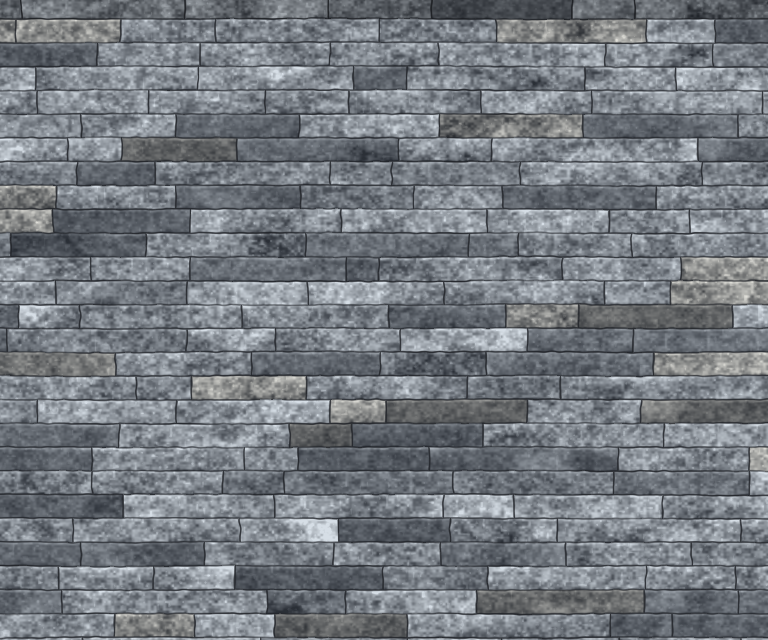
Write a WebGL 1 fragment shader that draws this texture.

```glsl
precision highp float;
// Wall of split-face grey slate strips in thin courses of random-length stones.

uniform vec2 u_resolution;

// Lengths are fractions of the canvas height.
const float COURSES = 26.9;
const float TOP_OFFSET = 0.2;
const float STONE_LENGTH = 0.196;
const float END_JITTER = 0.78;
const float JOINT_HALF_WIDTH = 0.0011;

const vec3 DARK_SLATE = vec3(0.24, 0.26, 0.29);
const vec3 PALE_SLATE = vec3(0.74, 0.77, 0.80);
const vec3 JOINT_COLOR = vec3(0.13, 0.14, 0.16);
const vec3 WARM_TINT = vec3(1.04, 1.0, 0.94);

float hash(vec2 p) {
  vec3 q = fract(p.xyx * 0.1031);
  q += dot(q, q.yzx + 33.33);
  return fract((q.x + q.y) * q.z);
}

float noise(vec2 p) {
  vec2 i = floor(p);
  vec2 f = fract(p);
  f = f * f * (3.0 - 2.0 * f);
  float low = mix(hash(i), hash(i + vec2(1.0, 0.0)), f.x);
  float high = mix(hash(i + vec2(0.0, 1.0)), hash(i + vec2(1.0, 1.0)), f.x);
  return mix(low, high, f.y);
}

float fbm(vec2 p) {
  float sum = 0.0;
  float weight = 0.5;
  for (int octave = 0; octave < 4; octave++) {
    sum += weight * noise(p);
    p = p * 2.03 + 19.7;
    weight *= 0.5;
  }
  return sum / 0.9375;
}

// Position of the joint at the left end of a stone, in stone lengths.
float stoneEnd(float index, float course) {
  return index + END_JITTER * (hash(vec2(index + 7.0, course + 41.0)) - 0.5);
}

// Returns the stone index and its left and right ends.
vec3 findStone(float u, float course) {
  float index = floor(u);
  if (u < stoneEnd(index, course)) index -= 1.0;
  else if (u >= stoneEnd(index + 1.0, course)) index += 1.0;
  return vec3(index, stoneEnd(index, course), stoneEnd(index + 1.0, course));
}

// Brightness of the stone face: base tone, mineral clouds, veins and grain.
float faceTone(vec2 p, vec2 id) {
  float kind = hash(id + 3.0);
  float base = 0.20 + 0.34 * smoothstep(0.05, 0.5, kind)
             + 0.18 * smoothstep(0.78, 1.0, kind);
  vec2 local = p + 9.0 * vec2(hash(id + 11.0), hash(id + 23.0));
  float roughness = mix(0.5, 1.0, smoothstep(0.1, 0.45, kind));

  float cloud = fbm(local * vec2(15.0, 32.0)) - 0.5;
  float patches = smoothstep(0.52, 0.72, fbm(local * vec2(11.0, 19.0) + 5.0));
  float patchSign = hash(id + 31.0) > 0.4 ? 0.26 : -0.24;
  patches *= patchSign * step(0.45, hash(id + 53.0));

  float grain = 0.46 * (noise(local * vec2(210.0, 250.0)) - 0.5)
              + 0.46 * (noise(local * vec2(105.0, 130.0) + 8.0) - 0.5);
  float flecks = 0.20 * smoothstep(0.74, 0.95, noise(local * 180.0 + 70.0));
  return base + roughness * (0.75 * cloud + grain + flecks) + patches;
}

// Coverage of a joint at a given distance from its centre line.
float jointMask(float distance, float halfWidth, float pixel) {
  return 1.0 - smoothstep(halfWidth - 0.6 * pixel, halfWidth + 0.8 * pixel, distance);
}

void main() {
  float pixel = 1.0 / u_resolution.y;
  vec2 p = gl_FragCoord.xy * pixel;

  // Chipped edges and slightly uneven courses
  float sag = 0.0022 * (noise(p * vec2(6.0, 9.0)) - 0.5);
  float chipX = 0.0030 * (noise(p * 75.0 + 31.0) - 0.5);
  float chipY = 0.0018 * (noise(p * 80.0) - 0.5);
  float v = (1.0 - p.y + sag + chipY) * COURSES + TOP_OFFSET;
  float course = floor(v);
  float down = fract(v);

  // Stone layout and distances to its edges
  float u = (p.x + chipX) / STONE_LENGTH + 10.0 * hash(vec2(course, 5.0));
  vec3 stone = findStone(u, course);
  vec2 id = vec2(stone.x, course);
  float toEnd = min(u - stone.y, stone.z - u) * STONE_LENGTH;
  float toTop = down / COURSES;
  float toBottom = (1.0 - down) / COURSES;

  // Face shading: lit upper lip, shaded lower part
  float tone = faceTone(p, id);
  float lip = smoothstep(0.0065, 0.0015, toTop);
  tone += lip * (0.10 + 0.22 * noise(p * vec2(60.0, 20.0)));
  tone += 0.05 * (0.5 - down);
  tone -= 0.10 * smoothstep(0.004, 0.0, toBottom);
  vec3 color = mix(DARK_SLATE, PALE_SLATE, clamp(tone, -0.15, 1.2));
  color *= mix(vec3(1.0), WARM_TINT, step(0.88, hash(id + 71.0)));

  // Joints of varying depth, and the shaded first course
  float depth = 0.45 + 0.5 * noise(p * vec2(14.0, 50.0) + 3.0);
  float bed = jointMask(min(toTop, toBottom), JOINT_HALF_WIDTH, pixel) * depth;
  float head = 0.85 * jointMask(toEnd, JOINT_HALF_WIDTH, pixel);
  color = mix(color, JOINT_COLOR, max(bed, head));
  color *= 1.0 - 0.25 * (1.0 - step(1.0, v));

  gl_FragColor = vec4(color, 1.0);
}
```
